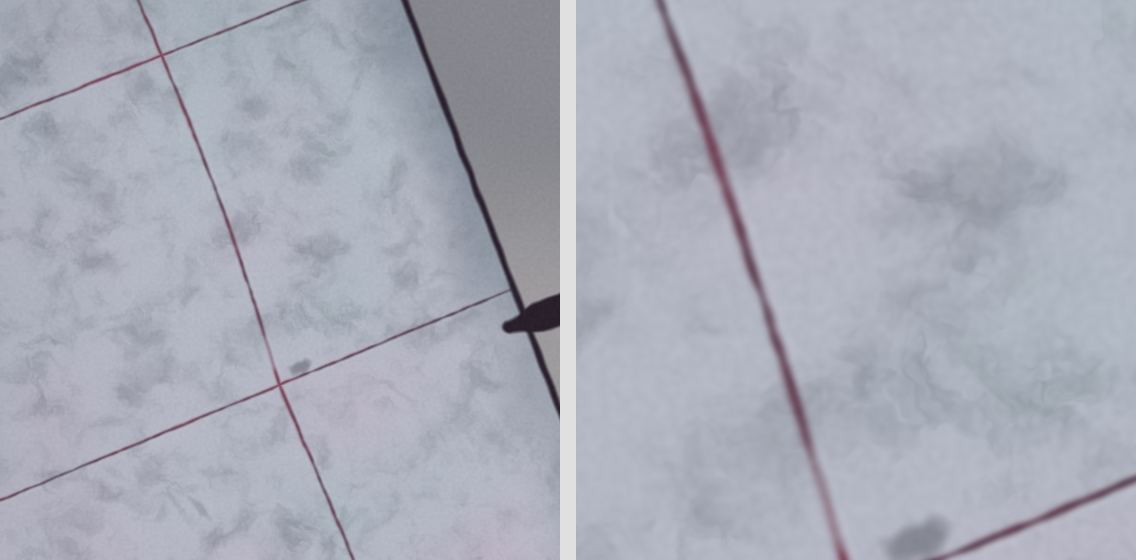
Left, the full canvas; right, a detail of the centre.
Give the GLSL for this texture, as a WebGL 2 fragment shader.

```glsl
#version 300 es
precision highp float;
// Tilted pale marble tiles with worn mauve joints, ending at a dark edge beside plain grey panels.
uniform vec2 u_resolution;
out vec4 fragColor;

// Tile lattice: one crossing and the two sides of a tile
const vec2 CROSSING = vec2(0.499, 0.3125);
const vec2 SIDE_U = vec2(0.577, 0.238);
const vec2 SIDE_V = vec2(-0.210, 0.5885);
const float TILE = 0.625;
const float JOINT_HALF = 0.0031;
const float JOINT_WOBBLE = 0.0022;
const float JOINT_BOW = 0.016;

// Floor edge and the gap between panels
const vec2 EDGE_POINT = vec2(0.917, 0.486);
const vec2 EDGE_NORMAL = vec2(0.935, 0.354);
const float EDGE_HALF = 0.0056;
const vec2 GAP_START = vec2(0.909, 0.415);
const vec2 GAP_END = vec2(1.02, 0.454);

const vec3 MARBLE = vec3(0.705, 0.715, 0.765);
const vec3 VEIN = vec3(0.53, 0.545, 0.59);
const vec3 PINK_TINT = vec3(0.022, -0.008, 0.004);
const vec3 SHADE = vec3(0.49, 0.53, 0.58);
const vec3 JOINT_RED = vec3(0.50, 0.28, 0.36);
const vec3 JOINT_DARK = vec3(0.35, 0.30, 0.36);
const vec3 EDGE_DARK = vec3(0.17, 0.13, 0.18);
const vec3 PANEL_DIM = vec3(0.525, 0.53, 0.555);
const vec3 PANEL_LIT = vec3(0.62, 0.61, 0.62);

vec2 hashGradient(vec2 cell) {
    vec3 h = fract(cell.xyx * vec3(0.1031, 0.1030, 0.0973));
    h += dot(h, h.yzx + 33.33);
    return 2.0 * fract((h.xx + h.yz) * h.zy) - 1.0;
}

float gradientNoise(vec2 p) {
    vec2 i = floor(p), f = fract(p);
    vec2 w = f * f * f * (f * (f * 6.0 - 15.0) + 10.0);
    vec2 e = vec2(1.0, 0.0);
    float low = mix(dot(hashGradient(i), f), dot(hashGradient(i + e), f - e), w.x);
    float high = mix(dot(hashGradient(i + e.yx), f - e.yx), dot(hashGradient(i + 1.0), f - 1.0), w.x);
    return mix(low, high, w.y);
}

float fbm(vec2 p) {
    float sum = 0.0, amp = 0.6;
    for (int k = 0; k < 5; k++) {
        sum += amp * gradientNoise(p);
        p = mat2(1.6, 1.2, -1.2, 1.6) * p + 7.3;
        amp *= 0.6;
    }
    return sum;
}

// Coverage of a band with a soft rim at least one pixel wide
float band(float dist, float halfWidth, float soft) {
    return 1.0 - smoothstep(halfWidth - soft, halfWidth + soft, abs(dist));
}

// Bell-shaped stroke
vec2 stroke(vec2 dist, vec2 halfWidth) {
    vec2 r = dist / halfWidth;
    return exp(-r * r);
}

vec3 marble(vec2 p) {
    vec2 warp = vec2(fbm(p * 9.0 + 3.0), fbm(p * 9.0 + 41.0));
    float cloud = fbm(p * 10.0 + warp * 0.6 + 11.0);
    float vein = 1.0 - smoothstep(0.0, 0.12, abs(fbm(p * 9.0 + warp * 0.7 + 60.0)));
    float patches = smoothstep(-0.05, 0.35, fbm(p * 8.0 + 87.0));
    float dark = 0.62 * smoothstep(-0.08, 0.5, -cloud) + 0.30 * vein * patches;
    vec3 color = mix(MARBLE, VEIN, dark) + 0.03 * cloud;
    color -= 0.03 * smoothstep(0.75, 1.0, p.y) + 0.025 * smoothstep(0.3, 0.0, p.x);
    return color + PINK_TINT * (0.4 - p.y + 2.0 * gradientNoise(p * 4.0 + 23.0));
}

// Soft tilted oval stain
float smudge(vec2 p, vec2 center, vec2 radius, float angle) {
    vec2 d = p - center;
    d = vec2(cos(angle) * d.x + sin(angle) * d.y, cos(angle) * d.y - sin(angle) * d.x);
    return 1.0 - smoothstep(0.4, 1.3, length(d / radius) + 0.6 * gradientNoise(p * 60.0));
}

void main() {
    vec2 p = gl_FragCoord.xy / u_resolution;
    float pixel = 1.0 / min(u_resolution.x, u_resolution.y);
    float soft = max(pixel, 0.0021);

    // Lattice coordinates, with rows laid slightly out of true and joints bowed
    vec2 q = inverse(mat2(SIDE_U, SIDE_V)) * (p - CROSSING);
    q.x += 0.06 * (min(q.y, 0.0) + max(q.y - 1.0, 0.0));
    q.x -= JOINT_BOW * sin(3.14159 * clamp(q.y, 0.0, 1.0));
    q.y += 0.018 * q.x * q.y;
    vec2 joint = (q - round(q)) * TILE;
    joint += JOINT_WOBBLE * vec2(gradientNoise(p * 26.0), gradientNoise(p * 26.0 + 50.0));

    // Marble, darker under the floor edge
    float edge = dot(p - EDGE_POINT, EDGE_NORMAL);
    vec3 color = marble(p);
    float shade = smoothstep(-0.14, 0.0, edge + 0.08 * fbm(p * 7.0 + 19.0));
    color = mix(color, SHADE, shade * mix(0.4, 0.75, smoothstep(0.3, 0.7, p.y)));
    color = mix(color, VEIN * 0.9, 0.8 * smudge(p, vec2(0.538, 0.345), vec2(0.022, 0.012), 0.35));
    color = mix(color, VEIN, 0.5 * smudge(p, vec2(0.357, 0.093), vec2(0.028, 0.008), -0.8));

    // Joints: pale rim, then worn pigment that is reddest at crossings
    float wear = gradientNoise(p * 11.0 + 31.0);
    float chips = gradientNoise(p * 60.0 + 77.0);
    float crossing = exp(-length(joint) * 45.0);
    vec2 halfWidth = max(JOINT_HALF, pixel) * vec2(1.1, 0.9) * (1.0 + 0.35 * wear + 0.3 * chips);
    vec2 cover = stroke(joint, halfWidth);
    cover.x *= 1.0 - 0.55 * smoothstep(0.03, 0.06, q.y) * smoothstep(0.17, 0.12, q.y);
    float rim = max(band(joint.x - 0.006, 0.002, 0.003), band(joint.y + 0.005, 0.002, 0.003));
    float redness = clamp(0.40 + 0.9 * wear + crossing - 0.5 * smoothstep(0.1, 0.7, q.x), 0.0, 1.0);
    float strength = clamp(0.9 + 0.35 * wear + 0.5 * chips + 0.2 * crossing, 0.3, 1.0);
    color += 0.018 * rim * (1.0 + 2.0 * chips);
    color = mix(color, mix(JOINT_DARK, JOINT_RED, redness), max(cover.x, cover.y) * strength);

    // Panels, edge and tapered gap
    vec3 panel = mix(PANEL_DIM, PANEL_LIT, smoothstep(0.8, 0.4, p.y)) + 0.02 * fbm(p * 5.0);
    color = mix(color, panel, smoothstep(-soft, soft, edge));
    float ragged = edge + 0.0025 * gradientNoise(p * 24.0 + 5.0);
    float edgeHalf = EDGE_HALF * (1.0 + 0.3 * gradientNoise(p * 14.0));
    color = mix(color, EDGE_DARK, band(ragged, edgeHalf, soft * 2.1));
    vec2 axis = GAP_END - GAP_START;
    float along = clamp(dot(p - GAP_START, axis) / dot(axis, axis), 0.0, 1.0);
    float gap = length(p - GAP_START - axis * along) + 0.004 * gradientNoise(p * 35.0);
    color = mix(color, EDGE_DARK * 0.95, band(gap, mix(0.011, 0.027, smoothstep(0.0, 0.5, along)), soft * 1.9));

    // Fine grain
    color += 0.025 * gradientNoise(p * 150.0);
    fragColor = vec4(clamp(color, 0.0, 1.0), 1.0);
}
```
